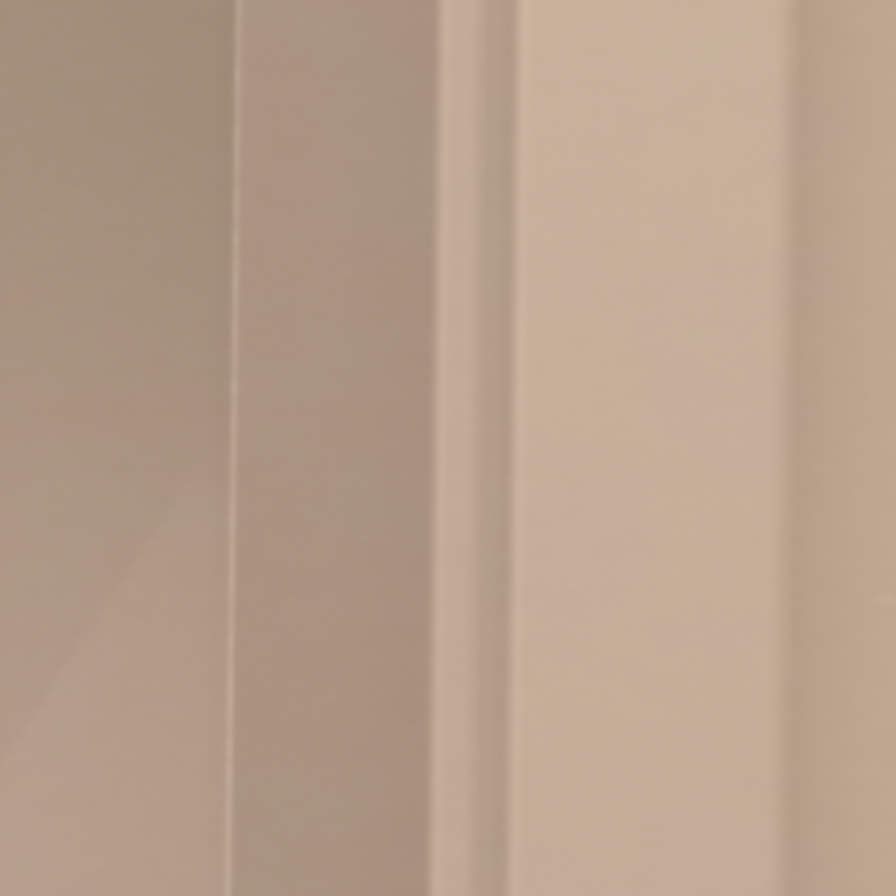
This texture is drawn by a Shadertoy shader. Its source:

```glsl
#define LEAN 0.011
#define SEAM_X 0.266
#define STRIP_X 0.491
#define GROOVE_X 0.536
#define PANEL_X 0.579
#define FOLD_X 0.880
#define MOTTLE 0.009
#define GRAIN 0.005

float hash(vec2 p) {
    return fract(sin(dot(p, vec2(127.1, 311.7))) * 43758.545);
}

float noise(vec2 p) {
    vec2 i = floor(p), f = fract(p);
    f = f * f * (3.0 - 2.0 * f);
    return mix(mix(hash(i), hash(i + vec2(1, 0)), f.x),
               mix(hash(i + vec2(0, 1)), hash(i + vec2(1, 1)), f.x), f.y);
}

float fbm(vec2 p) {
    float sum = 0.0, amp = 0.5;
    for (int i = 0; i < 4; i++) {
        sum += amp * noise(p);
        p = p * 2.03 + 17.3;
        amp *= 0.5;
    }
    return sum;
}

// Soft step centred on an edge
float edge(float center, float halfWidth, float x) {
    return smoothstep(center - halfWidth, center + halfWidth, x);
}

// Soft bright or dark line
float ridge(float center, float width, float x) {
    float d = (x - center) / width;
    return exp(-d * d);
}

void mainImage(out vec4 fragColor, in vec2 fragCoord) {
    vec2 uv = fragCoord / iResolution.xy;
    float x = uv.x + LEAN * (1.0 - uv.y);  // upright edges lean slightly

    // Shaded wall on the left, brighter towards the floor
    vec3 wall = mix(vec3(0.692, 0.597, 0.530), vec3(0.632, 0.550, 0.480),
                    smoothstep(0.0, 1.0, uv.y));
    wall += 0.010 * (1.0 - smoothstep(0.0, 0.24, uv.x));

    // Faint diagonal patch of light
    float slant = (uv.x * 1.504 + 0.147 - uv.y) / 1.806;
    float patchFade = 1.0 - smoothstep(0.40, 0.53, uv.y);
    wall += 0.015 * edge(0.0, 0.010, slant) * patchFade;
    wall -= 0.010 * ridge(SEAM_X - 0.013, 0.013, x);

    // Flat shaded panel
    vec3 shade = mix(vec3(0.668, 0.576, 0.508), vec3(0.668, 0.580, 0.513), uv.y);
    shade -= 0.010 * smoothstep(0.36, 0.48, x);

    // Narrow moulding, its groove, then the lit panel and the fold
    vec3 strip = mix(vec3(0.755, 0.662, 0.585), vec3(0.762, 0.673, 0.600), uv.y);
    vec3 groove = vec3(0.706, 0.618, 0.545);
    vec3 lit = mix(vec3(0.768, 0.675, 0.595), vec3(0.786, 0.696, 0.612), uv.y);
    vec3 fold = mix(vec3(0.718, 0.625, 0.544), vec3(0.748, 0.655, 0.570),
                    smoothstep(FOLD_X, 1.01, x));

    vec3 col = mix(wall, shade, edge(SEAM_X, 0.006, x));
    col = mix(col, strip, edge(STRIP_X, 0.010, x));
    col = mix(col, groove, edge(GROOVE_X, 0.013, x));
    col = mix(col, lit, edge(PANEL_X, 0.009, x));
    col = mix(col, fold, edge(FOLD_X, 0.019, x));

    // Highlights and shadows along the edges
    float seamWear = 0.8 + 0.4 * noise(vec2(3.0, uv.y * 60.0));
    col += 0.056 * seamWear * ridge(SEAM_X, 0.0045, x);
    col += 0.018 * ridge(STRIP_X + 0.006, 0.007, x);
    col -= 0.014 * ridge(PANEL_X - 0.012, 0.008, x);
    col += 0.015 * ridge(PANEL_X + 0.006, 0.007, x);
    col -= 0.007 * ridge(FOLD_X + 0.016, 0.016, x);

    // Small dent near the right border
    vec2 dent = (uv - vec2(0.988, 0.326)) / vec2(0.010, 0.008);
    col += 0.025 * exp(-dot(dent, dent)) * (0.3 + dent.y);

    // Warm and cool mottling, then fine grain
    float tint = fbm(uv * vec2(8.0, 12.0) + 3.7) - 0.47;
    col += MOTTLE * tint * vec3(1.3, -0.7, -0.4);
    col += MOTTLE * (fbm(uv * vec2(22.0, 50.0)) - 0.47) * 0.9;
    col += GRAIN * (noise(uv * vec2(110.0, 200.0)) - 0.5);

    fragColor = vec4(col, 1.0);
}
```
